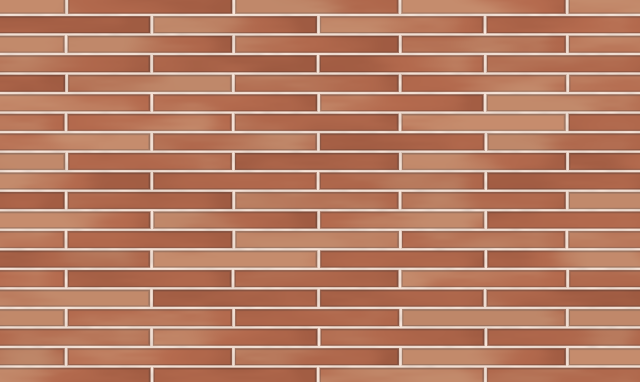
Give the GLSL for this texture, as a Shadertoy shader.

```glsl
// Running-bond wall of long, thin terracotta bricks with pale mortar joints.

const vec2 BRICK = vec2(0.4370, 0.05113);   // brick pitch, in canvas heights
const vec2 ORIGIN = vec2(0.1740, 0.0406);   // corner of the first brick
const float STAGGER = 0.510;                // shift of odd courses, in bricks
const float JOINT_HALF = 0.0031;            // half the mortar width
const float END_EXTRA = 0.0007;             // upright joints are a little wider
const float END_JITTER = 0.0024;            // uneven placing of upright joints
const float SOFTNESS = 0.0021;              // blur of the mortar edge

const vec3 MORTAR = vec3(0.955, 0.885, 0.840);
const vec3 DEEP_RED = vec3(0.630, 0.360, 0.260);
const vec3 RED = vec3(0.695, 0.410, 0.300);
const vec3 TAN = vec3(0.760, 0.540, 0.420);
const vec3 RIM_SHADE = vec3(0.79, 0.83, 0.88);

float hash(vec2 p) {
    return fract(sin(dot(p, vec2(127.1, 311.7))) * 43758.5453);
}

float valueNoise(vec2 p) {
    vec2 i = floor(p);
    vec2 f = fract(p);
    f = f * f * (3.0 - 2.0 * f);
    float low = mix(hash(i), hash(i + vec2(1.0, 0.0)), f.x);
    float high = mix(hash(i + vec2(0.0, 1.0)), hash(i + vec2(1.0, 1.0)), f.x);
    return mix(low, high, f.y);
}

// Fired clay: tone drifts along the brick, with soft patches and faint streaks.
vec3 brickColor(vec2 id, vec2 local) {
    float leftTone = hash(id + 3.7);
    float rightTone = hash(id + 19.3);
    float turn = mix(0.3, 0.7, hash(id + 41.9));
    float tone = mix(leftTone, rightTone, smoothstep(turn - 0.4, turn + 0.4, local.x));

    vec2 seed = id * vec2(17.0, 29.0);
    float patches = valueNoise(local * vec2(4.0, 0.9) + seed) - 0.5;
    float streaks = valueNoise(local * vec2(8.0, 5.0) + seed + 53.0) - 0.5;
    tone += 0.28 * patches + 0.07 * streaks;
    tone -= 0.20 * smoothstep(0.8, 1.0, local.x);

    vec3 clay = mix(DEEP_RED, RED, smoothstep(-0.1, 0.35, tone));
    clay = mix(clay, TAN, smoothstep(0.30, 0.80, tone));
    return clay * (0.98 + 0.04 * hash(id + 7.1));
}

// Signed sideways slip of the upright joint at the left end of a brick.
float endSlip(vec2 id) {
    return END_JITTER * (hash(id + 83.0) - 0.5);
}

// Distance from each side of the brick to its joint: left, right, bottom, top.
vec4 jointDistances(vec2 id, vec2 local) {
    float left = abs(local.x * BRICK.x - endSlip(id)) - END_EXTRA;
    float right = abs((1.0 - local.x) * BRICK.x + endSlip(id + vec2(1.0, 0.0))) - END_EXTRA;
    return vec4(left, right, local.y * BRICK.y, (1.0 - local.y) * BRICK.y);
}

// Dark rim that fades from the joint towards the middle of the brick.
float rimShadow(float jointDistance, float reach) {
    return 1.0 - smoothstep(JOINT_HALF + 0.0018, JOINT_HALF + reach, jointDistance);
}

// Mortar with a faint uneven brightness.
vec3 mortarColor(vec2 p) {
    return MORTAR * (0.95 + 0.07 * valueNoise(p * vec2(40.0, 60.0)));
}

void mainImage(out vec4 fragColor, in vec2 fragCoord) {
    vec2 p = fragCoord / iResolution.y;

    // Brick grid with alternate courses shifted
    vec2 grid = (p - ORIGIN) / BRICK;
    grid.x -= STAGGER * mod(floor(grid.y), 2.0);
    vec2 id = floor(grid);
    vec2 local = fract(grid);

    // Clay with a shaded rim, deeper along the top and right
    vec4 sides = jointDistances(id, local);
    float lowerRim = rimShadow(min(sides.x, sides.z), 0.0050);
    float upperRim = rimShadow(min(sides.y, sides.w), 0.0072);
    vec3 color = brickColor(id, local);
    color *= mix(vec3(1.0), RIM_SHADE, max(0.85 * lowerRim, upperRim));

    // Mortar joints
    float jointDistance = min(min(sides.x, sides.y), min(sides.z, sides.w));
    float blur = max(SOFTNESS, 0.75 / iResolution.y);
    float mortar = 1.0 - smoothstep(JOINT_HALF - blur, JOINT_HALF + blur, jointDistance);
    color = mix(color, mortarColor(p), mortar);

    fragColor = vec4(color, 1.0);
}
```
